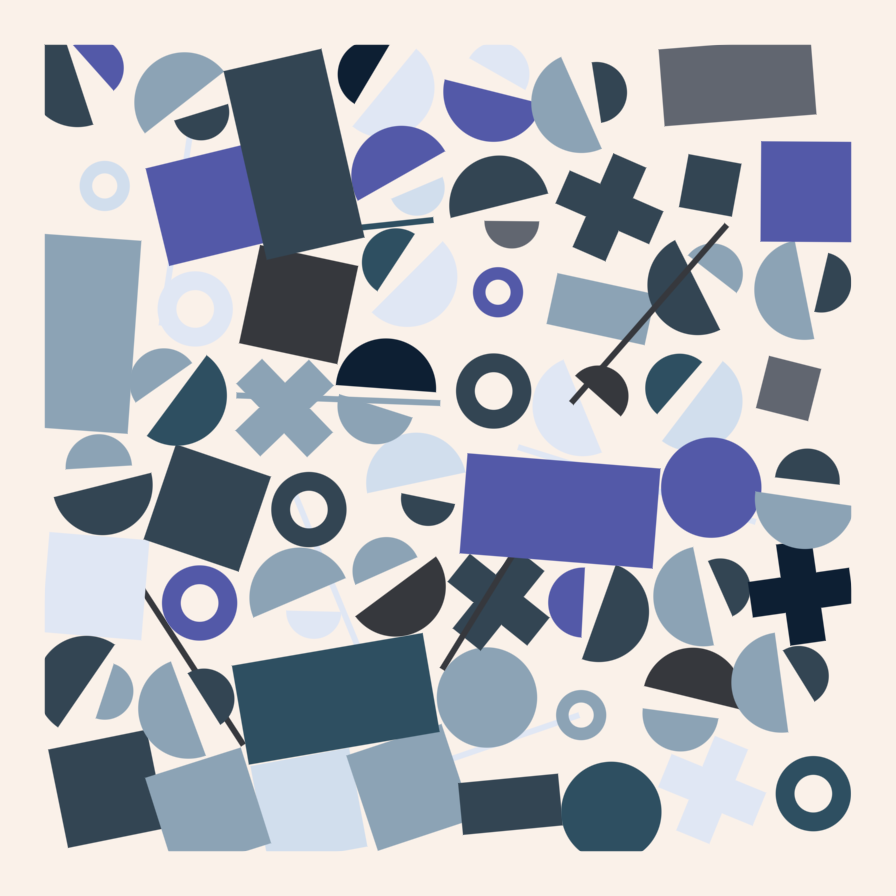
Write a three.js fragment shader that draws this background.

```glsl
// Flat geometric confetti on cream: blocks, discs, half discs, rings, crosses and sticks.
// Shapes sit on a sheared 8 by 8 grid inside a margin; a permuted rank picks each kind
// and tone, and five large blocks each take the room of two cells.
varying vec2 vUv;

float hash(float n) { return fract(sin(n * 127.1 + 3.7) * 43758.5); }

vec2 turn(vec2 p, float a) {
  float c = cos(a), s = sin(a);
  return vec2(c * p.x + s * p.y, c * p.y - s * p.x);
}

float box(vec2 p, vec2 halfSize) {
  vec2 d = abs(p) - halfSize;
  return max(d.x, d.y);
}

float halfDisc(vec2 p, float r) { return max(length(p) - r, -p.y); }

float cross2(vec2 p) { return min(box(p, vec2(0.057, 0.02)), box(p, vec2(0.02, 0.057))); }

vec3 paint(vec3 under, vec3 ink, float d) {
  return mix(ink, under, smoothstep(-0.001, 0.001, d));
}

// Palette, ordered from the dark tones to the pale ones
vec3 palette(float t) {
  if (t < 0.25) return vec3(0.20, 0.27, 0.325);
  if (t < 0.31) return vec3(0.18, 0.31, 0.38);
  if (t < 0.35) return vec3(0.21, 0.22, 0.24);
  if (t < 0.375) return vec3(0.05, 0.12, 0.20);
  if (t < 0.425) return vec3(0.38, 0.40, 0.44);
  if (t < 0.57) return vec3(0.325, 0.35, 0.66);
  if (t < 0.82) return vec3(0.55, 0.64, 0.71);
  if (t < 0.87) return vec3(0.82, 0.87, 0.93);
  return vec3(0.88, 0.905, 0.955);
}

// Grid position to canvas, with shears that loosen the rows and columns
vec2 place(vec2 cell) {
  vec2 p = 0.05 + 0.1125 * cell;
  p.x += 0.015 * sin(p.y * 19.0);
  p.y += 0.015 * sin(p.x * 17.0);
  return p;
}

// Each 2 by 2 block has a rank; ranks below 5 hold a large block
float blockRank(vec2 block) { return mod((block.x + 4.0 * block.y) * 7.0 + 9.0, 16.0); }

bool upright(float rank) { return mod(rank, 3.0) == 1.0; }

vec3 stick(vec3 col, vec2 uv, float n, vec3 ink) {
  vec2 centre = 0.16 + 0.68 * fract(n * vec2(0.755, 0.57) + 0.3);
  vec2 p = turn(uv - centre, 3.14 * hash(n + 70.0));
  return paint(col, ink, box(p, vec2(0.09 + 0.05 * hash(n + 90.0), 0.0033)));
}

// One small shape, its kind set by rank
vec3 cellShape(vec3 col, vec2 p, float rank, float tone) {
  float spin = hash(rank + 20.0);
  vec3 ink = palette(tone);
  if (rank < 14.0) {
    vec2 size = rank < 10.0 ? vec2(0.056) : rank < 12.0 ? vec2(0.056, 0.029) : vec2(0.03);
    return paint(col, ink, box(turn(p, (spin - 0.5) * 0.7), size));
  }
  if (rank < 18.0) return paint(col, ink, length(p) - 0.056);
  if (rank < 24.0) return paint(col, ink, cross2(turn(p, spin * 1.57)));
  p += 0.02 * (vec2(hash(rank + 40.0), hash(rank + 55.0)) - 0.5);
  if (rank < 33.0) {
    float r = mod(rank, 3.0) < 1.0 ? 0.028 : 0.042;
    return paint(col, ink, abs(length(p) - 0.75 * r) - 0.25 * r);
  }
  // A large half disc backed by a smaller one
  p = turn(p, spin * 6.283);
  col = paint(col, ink, halfDisc(p - vec2(0.0, 0.002), 0.056));
  vec2 back = turn(p + vec2(0.02 * (spin - 0.5), 0.018), 2.7 + 0.9 * hash(rank + 80.0));
  return paint(col, palette(fract(tone + 0.4)), halfDisc(back, 0.03 + 0.013 * spin));
}

void main() {
  vec3 paper = vec3(0.98, 0.945, 0.915);
  vec3 col = paper;

  // Sticks below the shapes, mostly pale
  for (int i = 0; i < 6; i++) {
    float n = float(i);
    col = stick(col, vUv, n, palette(n < 4.0 ? 0.95 : n < 5.0 ? 0.7 : 0.33));
  }

  // Small shapes: a pale pass, then a pass of stronger tones
  for (int k = 0; k < 128; k++) {
    float i = mod(float(k), 64.0);
    vec2 cell = vec2(mod(i, 8.0), floor(i / 8.0));
    float rank = mod(i * (i + 1.0) * 0.5, 64.0);
    float tone = fract(rank * 0.618);
    if ((tone > 0.82) != (k < 64)) continue;
    float big = blockRank(floor(cell / 2.0));
    vec2 corner = mod(cell, 2.0);
    bool taken = upright(big) ? corner.x < 0.5 : corner.y > 0.5;
    if (big < 5.0 && taken) continue;
    vec2 p = vUv - place(cell + 0.5);
    if (dot(p, p) < 0.01) col = cellShape(col, p, rank, tone);
  }

  // Sticks above the small shapes
  for (int i = 6; i < 9; i++) col = stick(col, vUv, float(i), palette(i < 8 ? 0.33 : 0.3));

  // Large blocks
  for (int i = 0; i < 16; i++) {
    vec2 block = vec2(mod(float(i), 4.0), floor(float(i) / 4.0));
    float rank = blockRank(block);
    if (rank > 4.5) continue;
    bool tall = upright(rank);
    vec2 p = vUv - place(2.0 * block + (tall ? vec2(0.5, 1.0) : vec2(1.0, 1.5)));
    p = turn(p, (hash(rank + 5.0) - 0.5) * 0.5 + (tall ? 1.571 : 0.0));
    float tone = rank < 1.0 ? 0.3 : rank < 2.0 ? 0.7 : rank < 3.0 ? 0.4 : rank < 4.0 ? 0.5 : 0.1;
    col = paint(col, palette(tone), box(p, rank == 2.0 ? vec2(0.085, 0.043) : vec2(0.108, 0.056)));
  }

  // Clean margin
  col = mix(col, paper, smoothstep(-0.001, 0.001, box(vUv - 0.5, vec2(0.45))));
  gl_FragColor = vec4(col, 1.0);
}
```
